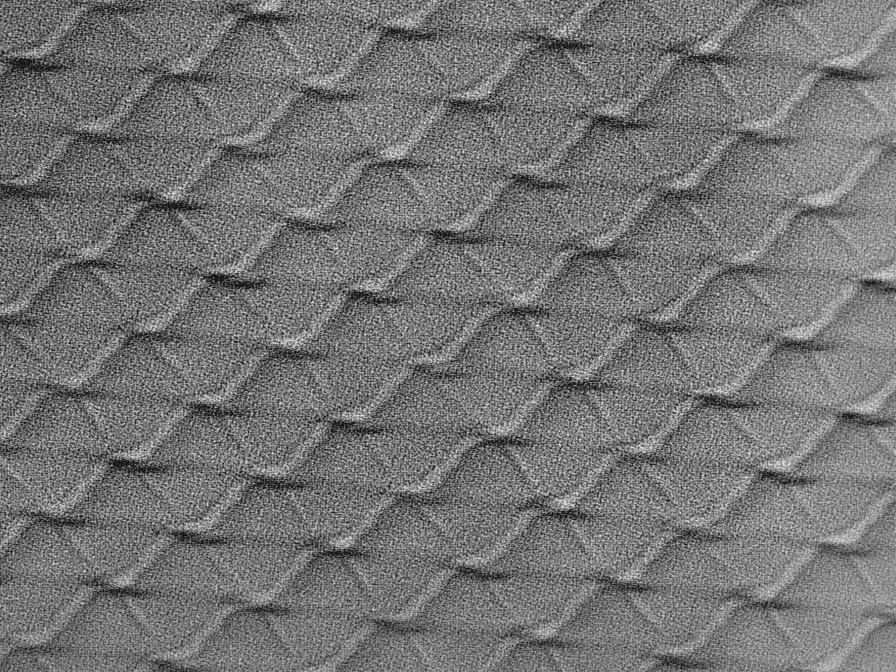
Give the GLSL for this texture, as a WebGL 1 fragment shader.

```glsl
precision highp float;
// Grey knitted fabric gathered into a slanted lattice of soft scales.
// Wavy cords follow one lattice axis, knots and creases sit on its points,
// and cellular noise with layered sines gives the fine stitches.

uniform vec2 u_resolution;

const float TAU = 6.2831853;
const vec2 ACROSS = vec2(0.210, -0.0252);  // knot to knot between cords
const vec2 ALONG = vec2(0.1198, 0.0825);   // knot to knot on one cord

vec2 hash2(vec2 c) {
  return fract(sin(vec2(dot(c, vec2(127.1, 311.7)), dot(c, vec2(269.5, 183.3)))) * 4375.85);
}

// Soft elliptical spot
float puff(vec2 r, vec2 size) {
  r /= size;
  return exp(-dot(r, r));
}

// Soft line at distance zero
float band(float d, float width) {
  return exp(-d * d / (width * width));
}

// Distance to the nearest scattered cell centre
float cellular(vec2 p) {
  vec2 cell = floor(p);
  float nearest = 4.0;
  for (int j = -1; j <= 1; j++) {
    for (int i = -1; i <= 1; i++) {
      vec2 c = cell + vec2(float(i), float(j));
      vec2 r = c + 0.1 + 0.8 * hash2(c) - p;
      nearest = min(nearest, dot(r, r));
    }
  }
  return sqrt(nearest);
}

vec2 toLattice(vec2 p) {
  float area = ACROSS.x * ALONG.y - ACROSS.y * ALONG.x;
  return vec2(p.x * ALONG.y - p.y * ALONG.x, ACROSS.x * p.y - ACROSS.y * p.x) / area;
}

// Rolled cord: lit top between thin dark edges, weaker between knots
float cordTone(vec2 g, out float d) {
  float row = floor(g.x + 0.5);
  float offset = g.x - row;
  float phase = TAU * (g.y + 1.09 * offset);
  d = -0.14 * offset + 0.0085 * sin(phase) + 0.0015 * sin(2.0 * phase);
  d += 0.002 * sin(g.y * 17.0 + row * 2.4);
  float gather = 0.7 + 0.3 * cos(phase);
  float wear = 0.85 + 0.25 * sin(g.y * 4.3 + row * 1.9);
  float lit = 0.09 * band(d - 0.001, 0.009);
  float shadow = 0.20 * gather * wear * band(d + 0.013, 0.005);
  float slope = 0.07 * band(d + 0.024, 0.018);
  float backEdge = 0.13 * gather * wear * band(d - 0.013, 0.005);
  return lit - shadow - slope - backEdge;
}

// Gathered knots with the creases that run out of them
float knotTone(vec2 p, vec2 g) {
  float tone = 0.0;
  for (int j = -1; j <= 1; j++) {
    for (int i = -1; i <= 1; i++) {
      vec2 id = floor(g + 0.5) + vec2(float(i), float(j));
      vec2 vary = hash2(id);
      vec2 r = p - id.x * ACROSS - id.y * ALONG - 0.010 * (vary - 0.5);
      float depth = 0.65 + 0.7 * vary.x;

      // Roll and its pockets of shadow
      tone += 0.17 * puff(r - vec2(0.016, -0.005), vec2(0.030, 0.008));
      tone -= 0.20 * depth * puff(r - vec2(0.026, -0.019), vec2(0.030, 0.005));
      tone -= 0.25 * depth * puff(r - vec2(-0.016, -0.006), vec2(0.020, 0.005));

      // Sideways crease
      float side = r.y + 0.12 * r.x + 0.005 * sin(r.x * 40.0 + vary.y * TAU);
      tone -= 0.10 * depth * band(side + 0.008, 0.009) * exp(-13.0 * abs(r.x));
      tone += 0.05 * band(side - 0.010, 0.012) * exp(-14.0 * abs(r.x));

      // Diagonal pleat down the scale
      float run = dot(r, vec2(0.64, -0.77));
      float away = dot(r, vec2(0.77, 0.64)) + 0.003 * sin(run * 45.0 + vary.x * TAU);
      float reach = smoothstep(0.015, 0.04, run) * (1.0 - smoothstep(0.07, 0.125, run));
      reach *= 0.5 + 0.7 * vary.y;
      tone += reach * (0.10 * band(away - 0.003, 0.005) - 0.09 * band(away + 0.007, 0.006));
    }
  }
  return tone;
}

void main() {
  vec2 p = gl_FragCoord.xy / u_resolution.y;

  // Cloth fans out and lifts toward the top
  vec2 cloth = p - vec2(0.642, 0.461);
  cloth += p.y * p.y * vec2(0.04 * (1.0 - p.x), -0.03 * p.x);
  vec2 g = toLattice(cloth);

  // Broad light: dim at the upper left, pale at the right
  float tone = 0.475 + 0.09 * smoothstep(0.95, 1.33, p.x);
  tone -= 0.05 * (1.0 - smoothstep(0.0, 0.5, p.x)) * (0.5 + 0.5 * p.y);
  tone += 0.02 * sin(p.x * 7.0 + 1.0) * sin(p.y * 6.0);
  tone += 0.018 * sin(p.x * 31.0 + 3.0 * sin(p.y * 13.0)) * sin(p.y * 37.0 - p.x * 9.0);

  // Folds, gentler toward the lower edge
  float d;
  float folds = cordTone(g, d) + knotTone(cloth, g);
  tone += folds * mix(0.75, 1.0, smoothstep(0.0, 0.3, p.y));

  // Stitches bend over the cords and soften near the edges
  vec2 yarn = cloth + vec2(0.0, 0.004 * band(d, 0.02));
  float ribs = sin(dot(yarn, vec2(620.0, 330.0))) * sin(dot(yarn, vec2(-260.0, 640.0)));
  float grain = cellular(yarn * vec2(235.0, 270.0)) - cellular(yarn.yx * vec2(290.0, 250.0) + 37.0);
  grain = 0.46 * grain + 0.085 * ribs;
  float sharpness = 1.0 - 0.4 * smoothstep(1.0, 1.33, p.x);
  sharpness *= mix(0.7, 1.0, smoothstep(0.0, 0.3, p.y));
  tone += grain * sharpness;

  gl_FragColor = vec4(vec3(clamp(tone, 0.1, 0.85)), 1.0);
}
```
